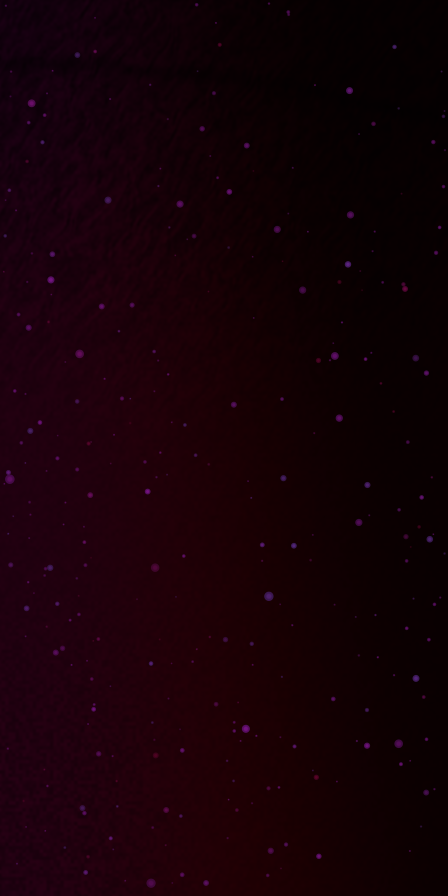
This background is drawn by a WebGL 2 fragment shader. Its source:

```glsl
#version 300 es
precision highp float;

uniform vec2 u_resolution;
out vec4 fragColor;

// Integer hash: three values in 0..1 per cell and seed
vec3 hash3(vec2 cell, uint seed) {
    uvec3 h = uvec3(uvec2(ivec2(cell)), seed) * 1664525u + 1013904223u;
    h.x += h.y * h.z; h.y += h.z * h.x; h.z += h.x * h.y;
    h ^= h >> 16u;
    h.x += h.y * h.z; h.y += h.z * h.x; h.z += h.x * h.y;
    return vec3(h >> 8u) / 16777216.0;
}

float valueNoise(vec2 p, uint seed) {
    vec2 cell = floor(p);
    vec2 f = fract(p);
    f = f * f * (3.0 - 2.0 * f);
    float low = mix(hash3(cell, seed).x, hash3(cell + vec2(1, 0), seed).x, f.x);
    float high = mix(hash3(cell + vec2(0, 1), seed).x, hash3(cell + vec2(1, 1), seed).x, f.x);
    return mix(low, high, f.y);
}

vec2 rotate(vec2 p, float angle) {
    float c = cos(angle), s = sin(angle);
    return vec2(c * p.x + s * p.y, c * p.y - s * p.x);
}

// Red glow low and centre, violet on the left, near black at the upper right
vec3 backdrop(vec2 uv) {
    float glow = 1.0 - smoothstep(0.4, 1.1, uv.x + 0.3 * uv.y);
    float topFade = mix(1.0, 0.62, smoothstep(0.5, 1.0, uv.y));
    float violet = 1.0 - smoothstep(0.0, 0.65, uv.x);
    float red = mix(0.036, 0.136, glow) * topFade - 0.012 * violet;
    float blue = 0.004 + 0.008 * glow + 0.052 * violet * mix(1.0, 0.8, uv.y);
    return vec3(red, 0.0, blue);
}

// Leathery relief: slanted wrinkles above, fine grain at the lower left
float relief(vec2 p, vec2 uv) {
    vec2 slanted = rotate(p, -0.5) * vec2(115.0, 42.0);
    slanted += 2.0 * valueNoise(p * 22.0, 11u);
    float wrinkles = valueNoise(slanted, 12u) - 0.5;
    float grain = valueNoise(p * 130.0, 13u) - 0.5;
    float upper = smoothstep(0.45, 0.85, uv.y);
    float lowerLeft = (1.0 - smoothstep(0.15, 0.5, uv.x)) * (1.0 - smoothstep(0.1, 0.4, uv.y));
    return wrinkles * (0.08 + 0.6 * upper) + grain * (0.14 + 0.3 * lowerLeft + 0.15 * upper);
}

// Soft dark fold across the top
float fold(vec2 p) {
    float offset = p.y - 1.845 + 0.12 * p.x * p.x - 0.02 * valueNoise(p * 9.0, 14u);
    return exp(-offset * offset / 0.0003);
}

// Scattered discs, one candidate per cell; rgb is colour, a is coverage
vec4 discs(vec2 p, float cells, float share, vec2 radii, float pixel, uint seed) {
    vec2 cell = floor(p * cells);
    vec3 place = hash3(cell, seed);
    vec3 look = hash3(cell, seed + 50u);
    vec2 centre = (cell + 0.12 + 0.76 * place.xy) / cells;
    float radius = mix(radii.x, radii.y, look.x * look.x);
    float dist = length(p - centre);
    float cover = 1.0 - smoothstep(radius - 0.6 * pixel, radius + 0.7 * pixel, dist);
    float cluster = mix(0.35, 1.65, valueNoise(cell / cells * 4.0, 15u));
    cover *= step(place.z, share * cluster) * mix(0.55, 1.0, look.z);

    vec3 crimson = vec3(0.32, 0.01, 0.14);
    vec3 magenta = vec3(0.38, 0.06, 0.42);
    vec3 indigo = vec3(0.28, 0.13, 0.42);
    vec3 tint = mix(crimson, magenta, smoothstep(0.0, 0.3, look.y));
    tint = mix(tint, indigo, smoothstep(0.65, 1.0, look.y));
    float rim = smoothstep(0.3, 0.8, dist / radius);
    return vec4(tint * mix(1.2, 0.88, rim), cover);
}

void main() {
    vec2 uv = gl_FragCoord.xy / u_resolution;
    vec2 p = gl_FragCoord.xy / u_resolution.x;
    float pixel = 1.0 / u_resolution.x;

    vec3 color = backdrop(uv);
    color *= 1.0 + relief(p, uv);
    color *= 1.0 - 0.35 * fold(p);

    // Three sizes of discs, from dust to large
    vec4 dust = discs(p, 22.0, 0.22, vec2(0.0018, 0.0032), pixel, 1u);
    vec4 medium = discs(p, 13.0, 0.27, vec2(0.0038, 0.0062), pixel, 2u);
    vec4 large = discs(p, 7.0, 0.45, vec2(0.0062, 0.0105), pixel, 3u);
    color = mix(color, dust.rgb, 0.7 * dust.a);
    color = mix(color, medium.rgb, 0.9 * medium.a);
    color = mix(color, large.rgb, large.a);

    fragColor = vec4(max(color, 0.0), 1.0);
}
```
